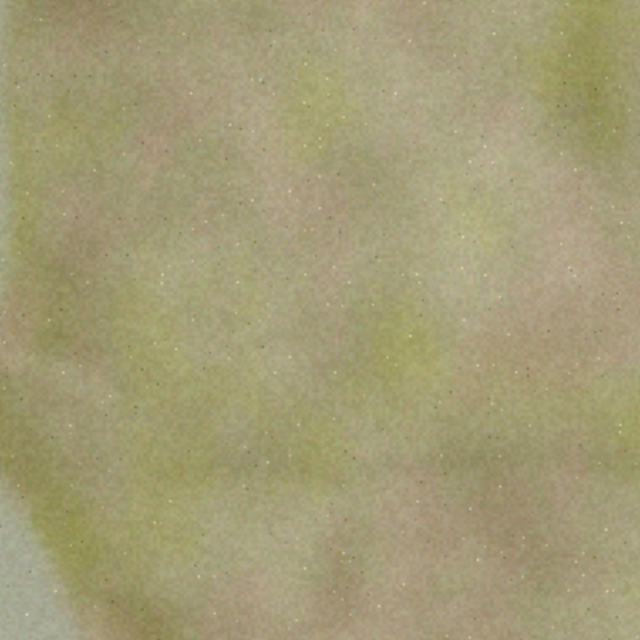
Give the GLSL for this texture, as a three.js fragment shader.

```glsl
// Draws a softly stained, grainy olive-beige surface with pale edges and faint folds.
varying vec2 vUv;

const vec3 SHADE = vec3(0.555, 0.533, 0.373);
const vec3 LIGHT = vec3(0.695, 0.675, 0.545);
const vec3 PALE = vec3(0.650, 0.660, 0.575);
const vec3 OLIVE_TINT = vec3(-0.005, 0.004, -0.075);
const vec3 ROSE_TINT = vec3(0.030, -0.022, 0.022);
const float BASE_TONE = 0.65;
const float MOTTLE_SCALE = 7.0;
const float MOTTLE_DEPTH = 0.85;
const float TINT_SCALE = 8.0;
const float GRAIN_SCALE = 190.0;
const float GRAIN_DEPTH = 0.52;
const float GRAIN_COLOUR = 0.035;
const float SPECK_SCALE = 85.0;
const float SPECK_SHARE = 0.035;

float hash(vec2 p) {
  vec3 q = fract(vec3(p.xyx) * 0.1031);
  q += dot(q, q.yzx + 33.33);
  return fract((q.x + q.y) * q.z);
}

float noise(vec2 p) {
  vec2 cell = floor(p);
  vec2 f = fract(p);
  f = f * f * (3.0 - 2.0 * f);
  float low = mix(hash(cell), hash(cell + vec2(1.0, 0.0)), f.x);
  float high = mix(hash(cell + vec2(0.0, 1.0)), hash(cell + vec2(1.0)), f.x);
  return mix(low, high, f.y);
}

float fbm(vec2 p) {
  float sum = 0.0;
  float weight = 0.5;
  for (int i = 0; i < 4; i++) {
    sum += weight * noise(p);
    p = mat2(0.8, 0.6, -0.6, 0.8) * p * 2.03 + 17.3;
    weight *= 0.5;
  }
  return sum / 0.9375;
}

// Soft stroke from a to b
float smudge(vec2 p, vec2 a, vec2 b, float radius) {
  vec2 along = b - a;
  float t = clamp(dot(p - a, along) / dot(along, along), 0.0, 1.0);
  float d = length(p - a - along * t) / radius;
  return exp(-d * d);
}

// Sparse round flecks, one at most per cell
float specks(vec2 p, float share) {
  vec2 cell = floor(p);
  vec2 centre = 0.35 + 0.3 * vec2(hash(cell + 3.7), hash(cell + 9.1));
  float strength = step(1.0 - share, hash(cell + 21.0)) * (0.4 + 0.6 * hash(cell + 5.0));
  return strength * (1.0 - smoothstep(0.08, 0.34, length(fract(p) - centre)));
}

void main() {
  vec2 uv = vUv;
  vec2 warp = vec2(fbm(uv * 9.0 + 4.0), fbm(uv * 9.0 + 31.0)) - 0.5;
  vec2 p = uv + 0.045 * warp;

  // Broad mottling, darker towards the left
  float tone = BASE_TONE + MOTTLE_DEPTH * (fbm(uv * MOTTLE_SCALE + 11.0) - 0.5);
  tone -= 0.16 * (1.0 - smoothstep(0.10, 0.45, p.x));

  // Shaded folds and stains
  float rim = smudge(p, vec2(-0.02, 0.36), vec2(0.24, -0.02), 0.060);
  float wedge = smudge(p, vec2(0.91, 1.02), vec2(0.94, 0.76), 0.055);
  float leftStain = smudge(p, vec2(0.05, 0.57), vec2(0.08, 0.48), 0.06);
  float topStain = smudge(p, vec2(0.07, 1.0), vec2(0.20, 1.0), 0.06);
  float column = smudge(p, vec2(0.53, 0.15), vec2(0.54, 0.06), 0.035);
  float slant = smudge(p, vec2(0.77, 0.20), vec2(0.85, 0.09), 0.05);
  float crease = smudge(p, vec2(0.25, 0.27), vec2(1.0, 0.275), 0.022);
  tone -= 0.42 * rim + 0.38 * wedge + 0.22 * leftStain + 0.30 * topStain;
  tone -= 0.25 * column + 0.22 * slant + 0.16 * crease;

  // Lighter streak and patches
  float streak = smudge(p, vec2(0.03, 0.44), vec2(0.15, 0.385), 0.022);
  float greyPatch = smudge(p, vec2(0.39, 0.82), vec2(0.42, 0.74), 0.05);
  float sheen = smudge(p, vec2(0.76, 0.95), vec2(0.72, 0.70), 0.13);
  tone += 0.34 * streak + 0.14 * greyPatch + 0.13 * sheen;

  // Fine grain and flecks
  vec2 grainUv = uv * GRAIN_SCALE;
  float grain = 0.7 * noise(grainUv) + 0.3 * noise(grainUv * 0.5 + 40.0) - 0.5;
  tone += GRAIN_DEPTH * grain;
  vec3 colour = mix(SHADE, LIGHT, clamp(tone, -0.35, 1.3));

  // Olive and rose drifts of tint
  float drift = fbm(uv * vec2(TINT_SCALE, TINT_SCALE * 0.75) + 57.0) - 0.5;
  float olive = smoothstep(0.0, 0.24, drift) * 0.7;
  olive += 0.45 * rim + 0.40 * leftStain + 0.55 * wedge * smoothstep(0.75, 0.95, uv.y);
  olive += 0.45 * smudge(p, vec2(0.66, 0.41), vec2(0.92, 0.37), 0.08);
  colour += OLIVE_TINT * min(olive, 1.0);
  colour += ROSE_TINT * (0.7 * smoothstep(0.0, 0.24, -drift) + 0.4 * greyPatch);

  // Pale strip on the left and pale lower corner
  float strip = 1.0 - smoothstep(-0.012, 0.032, p.x);
  strip *= smoothstep(0.43, 0.62, p.y);
  float cornerEdge = p.x - 0.16 * (1.0 - p.y / 0.29);
  float corner = 1.0 - smoothstep(-0.055, 0.02, cornerEdge);
  vec3 paleColour = PALE + 0.07 * grain;
  colour = mix(colour, paleColour, max(0.85 * strip, 0.95 * corner));

  // Coloured grain and sparse specks
  vec3 chroma = vec3(noise(grainUv * 0.8 + 71.0), noise(grainUv * 0.8 + 113.0), noise(grainUv * 0.8 + 157.0));
  colour += GRAIN_COLOUR * (chroma - 0.5);
  colour += 0.13 * specks(uv * SPECK_SCALE, SPECK_SHARE);
  colour -= 0.10 * specks(uv * SPECK_SCALE + 200.5, SPECK_SHARE);

  gl_FragColor = vec4(clamp(colour, 0.0, 1.0), 1.0);
}
```
